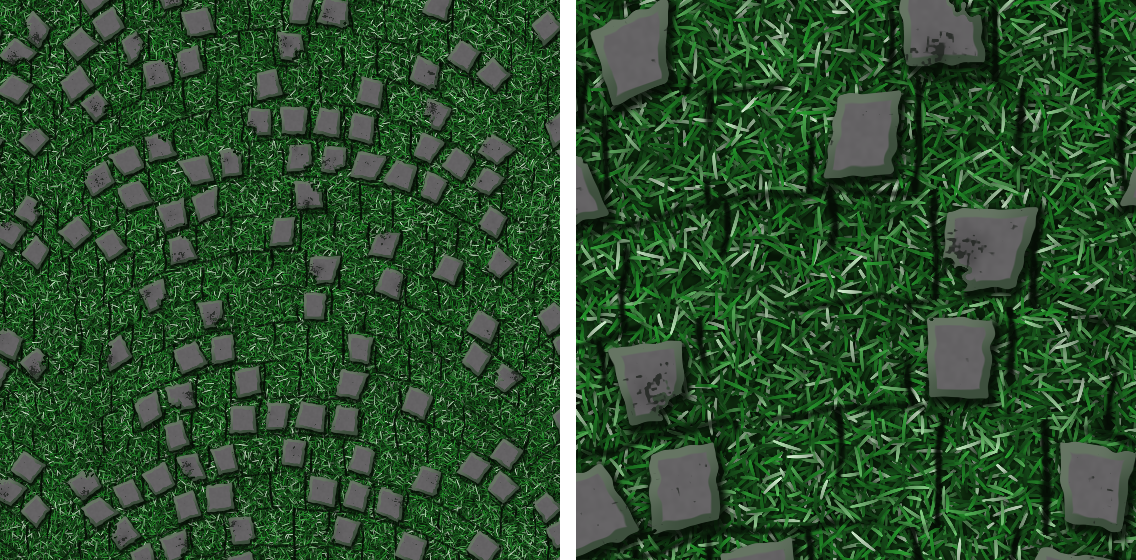
Left, the full canvas; right, a detail of the centre.
A Shadertoy shader for this texture:

```glsl
// Worn paving overgrown by grass: square stones sit in stacked arches, most of them missing.
// Grass is layers of randomly turned blades; joints are the edges of the arch cells;
// each stone is a chipped, bevelled box turned to follow its arch.

const float RADIUS = 0.62;   // arch radius
const float SPAN = 0.84;     // arch width
const vec2 PITCH = vec2(0.0615, 0.066);

float hash(vec2 p) {
    return fract(sin(dot(p, vec2(127.1, 311.7))) * 43758.5453);
}

vec2 hash2(vec2 p) {
    return vec2(hash(p), hash(p + 57.3));
}

float noise(vec2 p) {
    vec2 i = floor(p), f = fract(p);
    f = f * f * (3.0 - 2.0 * f);
    return mix(mix(hash(i), hash(i + vec2(1, 0)), f.x),
               mix(hash(i + vec2(0, 1)), hash(i + vec2(1, 1)), f.x), f.y);
}

vec3 bladeColor(float h) {
    vec3 c = mix(vec3(0.08, 0.26, 0.09), vec3(0.11, 0.46, 0.13), smoothstep(0.2, 0.6, h));
    c = mix(c, vec3(0.32, 0.56, 0.32), smoothstep(0.58, 0.82, h));
    return mix(c, vec3(0.62, 0.70, 0.61), smoothstep(0.8, 1.0, h));
}

vec3 grass(vec2 p, float px) {
    vec3 col = mix(vec3(0.02, 0.07, 0.02), vec3(0.07, 0.22, 0.07), noise(p * 150.0));
    for (int layer = 0; layer < 8; layer++) {
        float depth = float(layer) / 7.0;
        vec2 g = p / 0.0115 + float(layer) * vec2(7.37, 3.61);
        for (int k = 0; k < 9; k++) {
            vec2 cell = floor(g) + vec2(k % 3 - 1, k / 3 - 1);
            vec2 q = (g - cell - hash2(cell)) * 0.0115;
            float a = 6.2832 * hash(cell + 11.7);
            q = vec2(q.x * cos(a) + q.y * sin(a), q.y * cos(a) - q.x * sin(a));
            float len = mix(0.0045, 0.010, hash(cell + 23.1));
            float along = q.x / len;
            q.y += 0.0005 * along * along;
            float width = 0.00105 * (1.0 - 0.5 * along * along);
            float cover = (1.0 - smoothstep(width - 0.4 * px, width + 0.4 * px, abs(q.y)))
                        * (1.0 - smoothstep(0.85, 1.0, abs(along)));
            // Every blade lays a thin dark edge on the ones beneath it
            float under = 1.0 - smoothstep(0.0, 0.0024, abs(q.y + 0.001));
            col *= 1.0 - 0.2 * under * (1.0 - smoothstep(0.7, 1.0, abs(along)));
            vec3 blade = bladeColor(hash(cell + 41.9)) * mix(0.65, 1.08, depth);
            col = mix(col, blade * (1.0 + 0.2 * along), cover);
        }
    }
    return col * (0.92 + 0.2 * noise(p * 22.0));
}

// Signed distance to a skewed box with rough edges and, on some stones, a bitten corner
float stone(vec2 p, vec2 id, float tilt) {
    vec2 skew = hash2(id + 3.1) - 0.5;
    vec2 size = vec2(mix(0.018, 0.025, hash(id + 5.7)), 0.024 * (0.4 + 0.6 * cos(tilt)));
    vec2 q = vec2(p.x + p.y * skew.x * 0.35, p.y + p.x * skew.y * 0.3);
    q.x *= 1.0 + q.y * 14.0 * (hash(id + 8.2) - 0.5);
    vec2 e = abs(q) - size + 0.002;
    float d = length(max(e, 0.0)) + min(max(e.x, e.y), 0.0) - 0.002;
    d += 0.003 * (noise(p * 130.0 + id * 9.0) - 0.5);
    vec2 corner = size * sign(hash2(id + 13.3) - 0.5);
    float bite = 0.018 * smoothstep(0.4, 1.0, hash(id + 17.9));
    return max(d, bite - length(q - corner) + 0.012 * (noise(p * 230.0 + id) - 0.5));
}

vec3 stoneColor(vec2 p, vec2 id, float d, vec2 lightSide) {
    float wear = smoothstep(0.3, 0.95, hash(id + 17.9));
    float lit = dot(normalize(p + 1e-5), lightSide);
    vec3 bevel = mix(vec3(0.24, 0.31, 0.24), vec3(0.40, 0.46, 0.39), smoothstep(-0.9, 0.9, lit));
    vec3 face = vec3(0.395, 0.388, 0.395) + 0.02 * (noise(p * 300.0) - 0.5);
    vec3 col = mix(face, bevel, smoothstep(-0.0058, -0.0045, d));
    // Dark pits gathered around one worn spot
    vec2 spot = (hash2(id + 29.0) - 0.5) * 0.04;
    float pits = 0.45 * noise(p * 200.0 + id * 5.0) + 0.55 * noise(p * 520.0 + id);
    float near = wear * exp(-dot(p - spot, p - spot) * 6000.0);
    float limit = 0.82 - 0.45 * near;
    col *= 1.0 - 0.3 * near * noise(p * 140.0 + id);
    return mix(col, vec3(0.12, 0.14, 0.12), 0.8 * smoothstep(limit, limit + 0.15, pits));
}

void mainImage(out vec4 fragColor, in vec2 fragCoord) {
    float px = 1.0 / iResolution.y;
    vec2 p = fragCoord * px;
    vec3 col = grass(p, px);

    // Arch coordinates: x along the arch, y across the rows
    float arch = floor((p.x - 0.52) / SPAN + 0.5);
    vec2 local = vec2(p.x - 0.52 - arch * SPAN, p.y + 0.03 * arch);
    vec2 wobble = 0.007 * (vec2(noise(p * 45.0), noise(p * 45.0 + 31.0)) - 0.5);
    vec2 bent = local + wobble;
    vec2 uv = vec2(RADIUS * asin(bent.x / RADIUS), bent.y - sqrt(RADIUS * RADIUS - bent.x * bent.x));
    vec2 grid = uv / PITCH;
    float row = floor(grid.y);

    // Broken dark joints, strongest across the rows
    vec2 f = fract(vec2(grid.x + hash(vec2(row, arch)), grid.y));
    vec2 gap = min(f, 1.0 - f) * PITCH;
    gap += 0.0015 * (noise(p * 260.0) - 0.5);
    vec2 joint = 1.0 - smoothstep(vec2(0.0006), vec2(0.0034), gap);
    joint *= vec2(0.9, 0.65) * smoothstep(0.3, 0.55, vec2(noise(p * 28.0), noise(p * 23.0 + 9.0)));
    col = mix(col, vec3(0.015, 0.04, 0.015), max(joint.x, joint.y));

    // Scattered stones: nearest one and the combined shadow
    float shade = 0.0, cover = 0.0;
    vec3 top = vec3(0.0);
    for (int k = 0; k < 9; k++) {
        float r = row + float(k / 3 - 1);
        float shift = hash(vec2(r, arch));
        float c = floor(grid.x + shift) + float(k % 3 - 1);
        vec2 id = vec2(c, r + 40.0 * arch);
        float u = (c + 0.5 - shift) * PITCH.x;
        if (hash(id + 71.3) > 0.45 || abs(u) > 0.425) continue;
        float a = u / RADIUS;
        mat2 turn = mat2(cos(a), sin(a), -sin(a), cos(a));
        vec2 q = turn * (local - vec2(RADIUS * sin(a), (r + 0.5) * PITCH.y + RADIUS * cos(a)));
        float d = stone(q, id, a);
        float dropped = stone(q + turn * vec2(-0.002, 0.003), id, a);
        shade = max(shade, 1.0 - smoothstep(-0.001, 0.006, dropped));
        float m = 1.0 - smoothstep(-0.6 * px, 0.6 * px, d);
        if (m > cover) {
            cover = m;
            top = stoneColor(q, id, d, turn * vec2(-0.6, 0.8));
        }
    }
    col = mix(col, vec3(0.02, 0.05, 0.02), 0.85 * shade);
    fragColor = vec4(mix(col, top, cover), 1.0);
}
```
